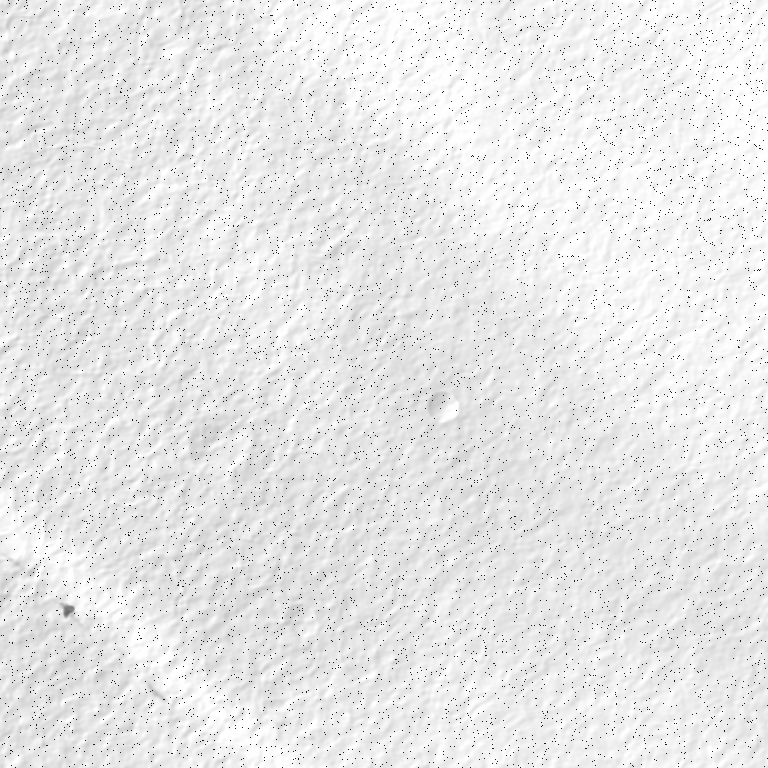
A WebGL 2 fragment shader for this texture:

```glsl
#version 300 es
precision highp float;
// Pale, rough ground seen from above, lit from the upper left.
// A height field of streaked noise, lumps and craters is shaded by its
// slope, then a broad tone, a ridge and fine dark specks are laid over it.

uniform vec2 u_resolution;
out vec4 fragColor;

const vec2 AWAY_FROM_LIGHT = vec2(0.83, -0.56);
const float SLOPE_STEP = 0.0028;
const float SPECK_GRID = 768.0;
const float SPECK_CHANCE = 0.0145;
const float SPECK_TONE = 0.1;

float hash(vec2 p) {
    return fract(sin(dot(p, vec2(127.1, 311.7))) * 43758.5453);
}

// Hash of two hashes, free of stripes over very large grids
float deepHash(vec2 p) {
    return hash(vec2(hash(p + 3.1), hash(p.yx + 47.6)));
}

float noise(vec2 p) {
    vec2 i = floor(p), f = fract(p);
    f = f * f * (3.0 - 2.0 * f);
    float low = mix(hash(i), hash(i + vec2(1.0, 0.0)), f.x);
    float high = mix(hash(i + vec2(0.0, 1.0)), hash(i + vec2(1.0, 1.0)), f.x);
    return mix(low, high, f.y);
}

float fbm(vec2 p) {
    float sum = 0.0, weight = 0.5;
    for (int i = 0; i < 4; i++) {
        sum += weight * noise(p);
        p = mat2(0.8, 0.6, -0.6, 0.8) * p * 2.03 + 17.3;
        weight *= 0.5;
    }
    return sum;
}

float bump(float x, float width) {
    return exp(-x * x / (width * width));
}

// Shifts a point by noise of the given frequency
vec2 warp(vec2 p, float frequency, float amount) {
    vec2 q = p * frequency;
    return p + amount * (vec2(noise(q), noise(q + 51.0)) - 0.5);
}

// Round bowl with a crisp, slightly raised rim
float crater(vec2 p, vec2 center, float radius, float depth) {
    float d = length(p - center) / radius;
    return depth * (min(d * d, 1.0) - 1.0 + 0.12 * bump(d - 1.0, 0.2));
}

// Grains stretched along the rising diagonal, in octaves of finer size
float grains(vec2 p) {
    vec2 along = vec2(0.77, 0.64);
    p = warp(p, 40.0, 0.009);
    vec2 q = vec2(dot(p, along), dot(p, vec2(-along.y, along.x)));
    return 0.6 * noise(q * vec2(26.0, 36.0) + 31.0)
         + 0.9 * noise(q * vec2(56.0, 86.0))
         + 0.6 * noise(q * vec2(112.0, 168.0) + 9.0)
         + 0.22 * noise(q * vec2(240.0, 310.0) + 77.0);
}

// Soft curved folds where a noise field crosses its middle value
float folds(vec2 p) {
    float field = abs(noise(warp(p, 60.0, 0.02) * 28.0 + 13.0) - 0.5);
    return bump(field, 0.13);
}

float terrain(vec2 p) {
    float roughness = 1.0 - smoothstep(0.2, 0.75, p.x);
    float h = grains(p) * mix(0.92, 1.2, roughness);
    h += 0.5 * roughness * folds(p);
    vec2 warped = warp(p, 45.0, 0.008);
    h += crater(p, vec2(0.577, 0.47), 0.02, 2.3);
    h += crater(warped, vec2(0.285, 0.42), 0.042, 2.4);
    for (int i = 0; i < 14; i++) {
        float id = float(i);
        vec2 center = vec2(0.5 * hash(vec2(id, 2.9)), hash(vec2(id, 6.7)));
        float size = hash(vec2(id, 9.4));
        float radius = mix(0.008, 0.022, size * size);
        h += crater(warped, center, radius, 60.0 * radius);
    }
    return h;
}

// Slow changes of brightness, paler at the upper right and the bottom
float broadTone(vec2 p) {
    float drift = fbm(vec2(dot(p, vec2(0.6, -0.8)) * 3.0, dot(p, vec2(0.8, 0.6)) * 6.0) + 4.0);
    float upperRight = smoothstep(0.8, 1.1, dot(p, vec2(0.55, 0.83)) + 0.12 * (drift - 0.47));
    float bottom = 1.0 - smoothstep(0.0, 0.22, p.y);
    return 0.911 + 0.058 * upperRight + 0.02 * bottom + 0.12 * (drift - 0.47);
}

// Bright falling ridge with a broken dark foot and one dark pit
float ridgeTone(vec2 p) {
    float s = dot(p, vec2(0.67, 0.74)) - 0.213 + 0.022 * (fbm(p * 18.0) - 0.47);
    float crest = 0.075 * bump(s - 0.034, 0.03);
    float foot = 0.14 * bump(s, 0.0035) * smoothstep(0.3, 0.7, noise(p * 30.0));
    float pitEdge = length(p - vec2(0.09, 0.205)) + 0.016 * (noise(p * 140.0) - 0.5);
    float pit = 0.42 * (1.0 - smoothstep(0.003, 0.013, pitEdge));
    return crest - foot - pit;
}

// Share of the pixel covered by dark cells of a very fine grid
float specks(vec2 p, vec2 pixel) {
    vec2 q = p * SPECK_GRID, size = pixel * SPECK_GRID;
    float covered = 0.0;
    for (int i = 0; i < 9; i++) {
        vec2 cell = floor(q) + vec2(i % 3, i / 3) - 1.0;
        vec2 reach = 0.5 * (size + 1.0) - abs(q - cell - 0.5);
        vec2 overlap = clamp(reach, vec2(0.0), min(size, vec2(1.0))) / size;
        covered += overlap.x * overlap.y * step(deepHash(cell), SPECK_CHANCE);
    }
    return min(covered, 1.0);
}

void main() {
    vec2 pixel = 1.0 / u_resolution;
    vec2 p = gl_FragCoord.xy * pixel;
    vec2 offset = SLOPE_STEP * AWAY_FROM_LIGHT;
    float slope = terrain(p + offset) - terrain(p - offset);
    float tone = broadTone(p) + ridgeTone(p) + 0.108 * slope;
    tone = mix(clamp(tone, 0.0, 0.995), SPECK_TONE, specks(p, pixel));
    fragColor = vec4(vec3(tone), 1.0);
}
```
